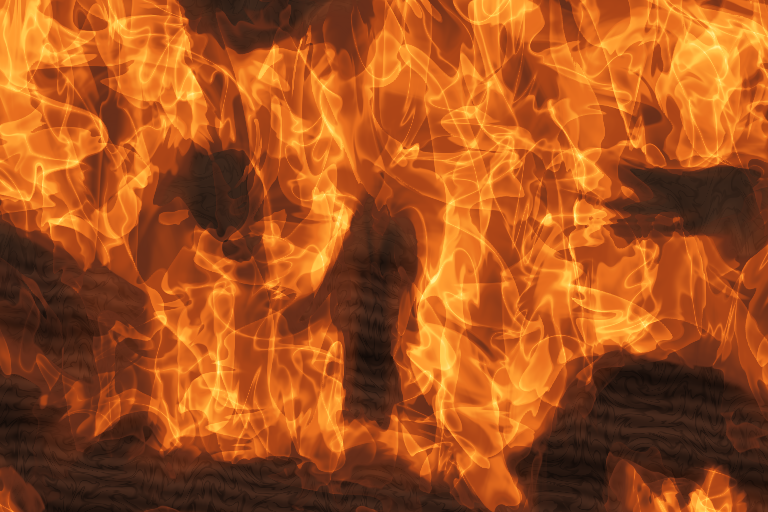
This texture is drawn by a Shadertoy shader. Its source:

```glsl
// Wood fire: thin folded flame sheets with bright rims over dark logs and stone.
// Sheets are layered sines bent by a rotating sine swirl, summed as heat and
// coloured by a ramp; cellular noise cracks the charred wood behind them.

const int   SHEETS       = 6;
const int   SWIRL_STEPS  = 9;
const float SWIRL_AMOUNT = 0.80;
const float SHEET_SCALE  = 4.0;   // size of the broadest sheet, larger is finer
const float SHEET_GROWTH = 0.85;  // added scale per sheet
const float SHEET_HEAT   = 0.20;
const float BODY_HEAT    = 0.34;
const float RIM_FALLOFF  = 5.5;
const float CREASE_HEAT  = 0.20;

const vec3 CHAR_WOOD  = vec3(0.19, 0.11, 0.075);
const vec3 STONE      = vec3(0.23, 0.145, 0.10);
const vec3 EMBER_GLOW = vec3(0.24, 0.08, 0.02);

// Heat ramp, from ember to near white
const vec3 RAMP[7] = vec3[7](
    vec3(0.18, 0.10, 0.07), vec3(0.41, 0.18, 0.10), vec3(0.68, 0.27, 0.09),
    vec3(0.91, 0.43, 0.12), vec3(1.00, 0.61, 0.19), vec3(1.00, 0.78, 0.30),
    vec3(1.00, 0.94, 0.58));
const float LEVEL[7] = float[7](0.0, 0.27, 0.46, 0.61, 0.76, 0.92, 1.18);

// Dark hollows between the flames: centre, radii
const vec4 HOLLOWS[8] = vec4[8](
    vec4(0.04, 0.36, 0.20, 0.15), vec4(0.28, 0.04, 0.55, 0.14),
    vec4(1.40, 0.08, 0.25, 0.15), vec4(0.98, 0.00, 0.32, 0.09),
    vec4(0.70, 0.34, 0.13, 0.12), vec4(0.38, 0.73, 0.12, 0.15),
    vec4(0.58, 0.96, 0.18, 0.09), vec4(1.27, 0.68, 0.16, 0.12));

vec2 hash2(vec2 p) {
    vec3 h = fract(p.xyx * vec3(0.1031, 0.1030, 0.0973));
    h += dot(h, h.yzx + 33.33);
    return fract((h.xx + h.yz) * h.zy);
}

// Distance to the border between cells, roughly (F2 - F1)
float cellBorder(vec2 p) {
    vec2 cell = floor(p), local = fract(p);
    float nearest = 9.0, second = 9.0;
    for (int y = -1; y <= 1; y++)
    for (int x = -1; x <= 1; x++) {
        vec2 g = vec2(x, y);
        float d = length(g + hash2(cell + g) - local);
        second = min(second, max(nearest, d));
        nearest = min(nearest, d);
    }
    return second - nearest;
}

// Bends space with sine shears in turning directions
vec2 swirl(vec2 p, float seed) {
    const mat2 TURN = mat2(0.6, -0.8, 0.8, 0.6);
    mat2 axes = TURN;
    float freq = 1.7;
    for (int i = 0; i < SWIRL_STEPS; i++) {
        float phase = freq * (p * axes).y + float(i) * 1.7 + seed;
        p += SWIRL_AMOUNT * axes[0] * sin(phase) / freq;
        axes *= TURN;
        freq *= 1.4;
    }
    return p;
}

// Upright rolling field in about -1..1
float tongues(vec2 q, float seed) {
    float tall = sin(2.5 * q.x + 0.8 * q.y + 1.2 * sin(1.1 * q.y + seed));
    float lean = sin(1.7 * q.y - 1.7 * q.x + 2.0 * seed);
    return 0.6 * tall + 0.4 * lean;
}

float flameCover(vec2 p) {
    float dark = 0.0;
    for (int i = 0; i < 8; i++) {
        vec2 d = (p - HOLLOWS[i].xy) / HOLLOWS[i].zw;
        dark += exp(-dot(d, d));
    }
    return clamp(1.08 - 1.05 * dark, 0.1, 1.0);
}

float flameHeat(vec2 p, float cover) {
    float ragged = tongues(swirl(p * vec2(5.6, 4.2), 2.0), 1.0);
    float billow = tongues(swirl(p * vec2(9.0, 7.0) + 3.0, 5.0), 2.0);
    float body = smoothstep(0.0, 1.0, ragged - mix(1.05, -1.5, cover));
    float heat = BODY_HEAT * body * (0.9 + 0.35 * billow);
    for (int i = 0; i < SHEETS; i++) {
        float k = float(i);
        float scale = SHEET_SCALE + SHEET_GROWTH * k;
        vec2 q = swirl(p * scale * vec2(1.1, 0.9) + 7.3 * k, 2.4 * k);
        float depth = tongues(q, k) - mix(1.0, -0.30, cover);
        float soft = max(0.035 + 0.045 * mod(k, 3.0), fwidth(depth));
        float rim = 0.20 + 0.80 * exp(-RIM_FALLOFF * max(depth, 0.0));
        float crease = pow(1.0 - abs(sin(2.1 * q.x + q.y + k)), 13.0);
        float inside = smoothstep(0.0, soft, depth);
        heat += inside * (SHEET_HEAT * rim + CREASE_HEAT * crease * (0.3 + 0.7 * body));
    }
    return heat;
}

vec3 heatColor(float heat) {
    vec3 color = RAMP[0];
    for (int i = 1; i < 7; i++)
        color = mix(color, RAMP[i], smoothstep(LEVEL[i - 1], LEVEL[i], heat));
    return color;
}

// Charred logs below, rough stone above
vec3 backdrop(vec2 p) {
    float wood = 1.0 - smoothstep(0.46, 0.54, p.y);
    vec2 rough = swirl(p * 16.0, 4.0);
    float cracks = smoothstep(0.0, 0.25, cellBorder(rough * vec2(1.2, 2.8)));
    float grain = 0.5 + 0.5 * sin(170.0 * p.y + 1.6 * rough.x + 2.0 * rough.y);
    float roundness = 0.6 + 0.55 * abs(sin(17.0 * p.y + 1.5 * p.x));
    vec3 log = CHAR_WOOD * roundness * (0.6 + 0.3 * cracks + 0.4 * grain);
    float mottle = 0.6 * tongues(rough, 3.0) + 0.6 * cracks - 0.4;
    return mix(STONE * (0.9 + 0.25 * mottle), log, wood);
}

void mainImage(out vec4 fragColor, in vec2 fragCoord) {
    vec2 p = fragCoord / iResolution.y;
    p.x *= 1.5 * iResolution.y / iResolution.x;
    float cover = flameCover(mix(p, swirl(p * 4.0, 0.5) / 4.0, 0.85));
    float heat = flameHeat(p, cover);
    vec3 behind = backdrop(p) + EMBER_GLOW * smoothstep(0.1, 0.8, cover);
    vec3 color = mix(behind, heatColor(heat), smoothstep(0.02, 0.32, heat));
    fragColor = vec4(color, 1.0);
}
```
